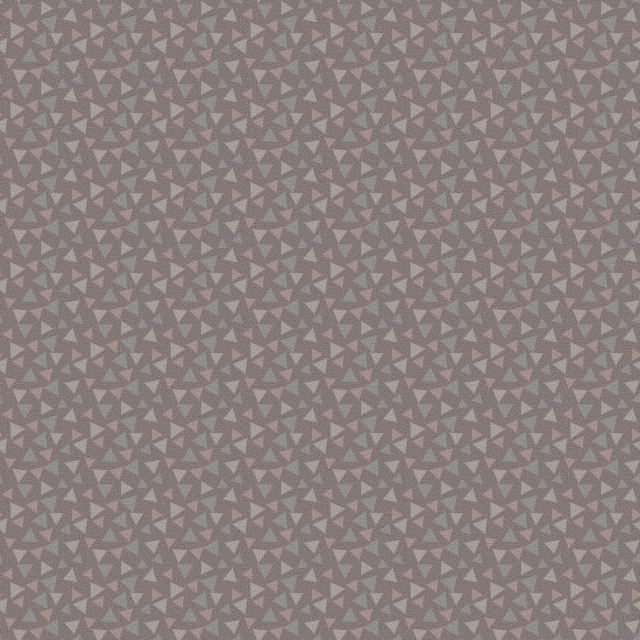
This pattern is drawn by a WebGL 1 fragment shader. Its source:

```glsl
precision highp float;
// Scattered small pastel triangles on a grainy mauve cloth, tiling seamlessly.

uniform vec2 u_resolution;

const float REPEATS = 8.0;      // motif repeats per canvas side
const int TRIANGLES = 22;       // triangles per motif
const float LATTICE_STEP = 5.0; // column step of the point lattice
const float JITTER = 0.055;
const float TURN_RANGE = 1.2;   // spread of directions in radians
const float MIN_RADIUS = 0.079;
const float MAX_RADIUS = 0.133;
const float PI = 3.14159265;

const vec3 GROUND = vec3(0.515, 0.468, 0.467);
const vec3 BLUE_GREY = vec3(0.568, 0.559, 0.557);
const vec3 CREAM = vec3(0.650, 0.620, 0.600);
const vec3 ROSE = vec3(0.645, 0.562, 0.552);

vec2 hash2(vec2 p) {
  vec2 k = vec2(dot(p, vec2(127.1, 311.7)), dot(p, vec2(269.5, 183.3)));
  return fract(sin(k) * 43758.545);
}

// Dot product of a wrapped lattice gradient with the offset to it.
float gradientAt(vec2 cell, vec2 offset, vec2 period) {
  float angle = 2.0 * PI * hash2(mod(cell, period)).x;
  return dot(vec2(cos(angle), sin(angle)), offset);
}

// Gradient noise that wraps after a whole number of cells.
float wrappedNoise(vec2 uv, vec2 period) {
  vec2 p = uv * period;
  vec2 cell = floor(p);
  vec2 f = p - cell;
  vec2 w = f * f * f * (f * (f * 6.0 - 15.0) + 10.0);
  vec2 e = vec2(1.0, 0.0);
  float bottom = mix(gradientAt(cell, f, period),
                     gradientAt(cell + e, f - e, period), w.x);
  float top = mix(gradientAt(cell + e.yx, f - e.yx, period),
                  gradientAt(cell + 1.0, f - 1.0, period), w.x);
  return mix(bottom, top, w.y);
}

vec2 rotate(vec2 p, float angle) {
  float c = cos(angle);
  float s = sin(angle);
  return vec2(c * p.x - s * p.y, s * p.x + c * p.y);
}

// Signed distance to the sides of an equilateral triangle.
float triangleDistance(vec2 p, float radius) {
  return max(abs(p.x) * 0.866 + p.y * 0.5, -p.y) - radius * 0.5;
}

vec3 triangleColor(float index) {
  float kind = mod(index + floor(index / 7.0), 3.0);
  return kind < 0.5 ? BLUE_GREY : (kind < 1.5 ? CREAM : ROSE);
}

// Lays the triangles of one motif over the base colour.
vec3 scatterTriangles(vec3 base, vec2 p, float edge, float roughness) {
  vec3 color = base;
  for (int i = 0; i < TRIANGLES; i++) {
    float index = float(i);
    vec2 place = hash2(vec2(index, 3.0)) - 0.5;
    vec2 shape = hash2(vec2(index, 11.0));
    vec2 turn = hash2(vec2(index, 23.0));

    // Lattice neighbours sit between the corners of upright triangles.
    vec2 center = vec2(index * LATTICE_STEP, index) / float(TRIANGLES);
    vec2 offset = fract(p - center - place * JITTER + 0.5) - 0.5;
    float angle = step(0.5, turn.x) * PI + (turn.y - 0.5) * TURN_RANGE;
    vec2 q = rotate(offset, angle);
    q.x *= mix(0.92, 1.08, shape.y);

    float size = fract(index * 0.618 + 0.15 * shape.x);
    float d = triangleDistance(q, mix(MIN_RADIUS, MAX_RADIUS, size));
    float cover = 1.0 - smoothstep(-edge, edge, d + roughness);
    color = mix(color, triangleColor(index), cover);
  }
  return color;
}

void main() {
  vec2 uv = gl_FragCoord.xy / u_resolution;
  float edge = 0.7 * REPEATS / min(u_resolution.x, u_resolution.y);

  // Fine cloth grain from two wrapped octaves.
  float coarse = wrappedNoise(uv, vec2(310.0, 390.0));
  float fine = wrappedNoise(uv + 0.37, vec2(470.0, 500.0));
  float grain = 0.4 * coarse + 0.8 * fine;

  vec3 color = scatterTriangles(GROUND, uv * REPEATS, edge, 0.006 * grain);
  color += 0.11 * grain;
  gl_FragColor = vec4(color, 1.0);
}
```
